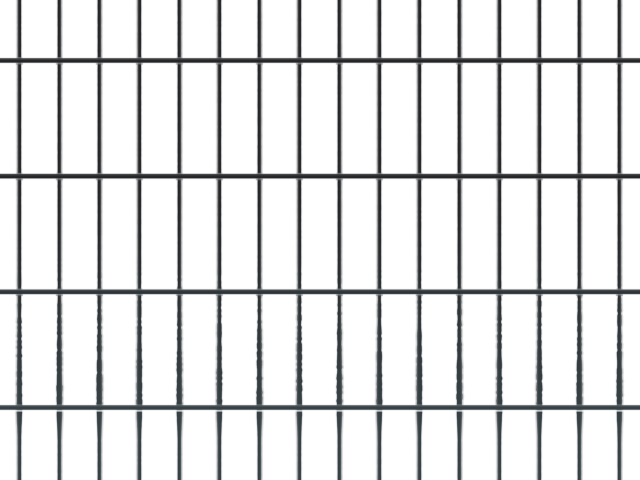
Reproduce this pattern procedurally as a Shadertoy shader.

```glsl
// Welded wire mesh on white: thin upright wires behind four cross wires.
// Both sets come from one repeated distance; soft rims, weld beads, flared
// lower wires and noisy edges are layered on top. Units: canvas height = 1.

const float COLUMNS = 16.0;
const float ROW_PITCH = 0.241;
const float FIRST_ROW = 0.151;
const float UPRIGHT_HALF = 0.0037;
const float CROSS_HALF = 0.0046;
const float SOFTNESS = 0.0017;

const vec3 PAPER = vec3(1.0);
const vec3 RIM_GREY = vec3(0.76, 0.77, 0.77);
const vec3 BEAD_GREY = vec3(0.46, 0.47, 0.48);
const vec3 STEEL_DARK = vec3(0.15, 0.15, 0.16);
const vec3 STEEL_BLUE = vec3(0.21, 0.25, 0.27);
const vec3 STEEL_SHEEN = vec3(0.38, 0.39, 0.40);

float hash(vec2 p) {
    return fract(sin(dot(p, vec2(127.1, 311.7))) * 43758.5453);
}

// Smooth noise along a line; the seed separates the lines.
float lineNoise(float t, float seed) {
    float i = floor(t);
    float f = fract(t);
    f = f * f * (3.0 - 2.0 * f);
    return mix(hash(vec2(i, seed)), hash(vec2(i + 1.0, seed)), f);
}

// Signed offset from the nearest repeat centre.
float repeatOffset(float x, float pitch, float centre) {
    return (fract((x - centre) / pitch + 0.5) - 0.5) * pitch;
}

float band(float offset, float halfWidth, float blur) {
    return 1.0 - smoothstep(halfWidth - blur, halfWidth + blur, abs(offset));
}

float bump(float offset, float radius) {
    return exp(-offset * offset / (radius * radius));
}

// Widening of the uprights around the lowest cross wire.
float lowerFlare(float y) {
    return smoothstep(0.08, FIRST_ROW, y)
         * (1.0 - smoothstep(FIRST_ROW, FIRST_ROW + ROW_PITCH, y));
}

// Flecked wear, strongest in the span above the lowest cross wire.
float wearAmount(float y) {
    return 0.15 + 0.85 * smoothstep(0.12, 0.18, y)
                       * (1.0 - smoothstep(0.34, 0.46, y));
}

vec3 drawUpright(vec3 base, float dx, float y, float column, float blur) {
    float side = hash(vec2(column, 3.0)) < 0.5 ? -1.0 : 1.0;
    float flecks = lineNoise(y * 170.0, column + 20.0) - 0.5;
    float halfWidth = UPRIGHT_HALF + 0.0021 * lowerFlare(y)
                    + 0.0016 * flecks * wearAmount(y);

    // Pale rim, heavier on one side of each wire.
    float rim = 0.35 * band(dx, halfWidth + 0.0022, blur)
              + 0.50 * band(dx - side * 0.0024, halfWidth + 0.0012, blur);
    vec3 color = mix(base, RIM_GREY, min(rim, 1.0));

    // Steel core with a narrow sheen towards the rim.
    vec3 steel = mix(STEEL_BLUE, STEEL_DARK, smoothstep(0.1, 0.6, y));
    float sheen = bump(dx - side * halfWidth * 0.75, 0.0016);
    sheen *= 0.55 + 0.6 * flecks * wearAmount(y);
    steel = mix(steel, STEEL_SHEEN, clamp(sheen, 0.0, 1.0));
    return mix(color, steel, band(dx, halfWidth, blur));
}

// Small grey fillets where the wires meet, fuller below the cross wire.
vec3 drawBead(vec3 base, float dx, float dy, float blur) {
    float below = band(dy + 0.0062, 0.0024, blur) * band(dx, 0.0074, blur);
    float above = band(dy - 0.0058, 0.0014, blur) * band(dx, 0.0062, blur);
    return mix(base, BEAD_GREY, max(0.55 * below, 0.40 * above));
}

vec3 drawCross(vec3 base, float dy, float y, float blur) {
    vec3 color = mix(base, RIM_GREY, 0.45 * band(dy, CROSS_HALF + 0.0016, blur));
    vec3 steel = mix(STEEL_BLUE, STEEL_DARK, smoothstep(0.15, 0.65, y));
    steel = mix(steel, STEEL_SHEEN, 0.4 * bump(dy - 0.0028, 0.0016));
    return mix(color, steel, band(dy, CROSS_HALF, blur));
}

void mainImage(out vec4 fragColor, in vec2 fragCoord) {
    vec2 p = fragCoord / iResolution.y;
    float blur = max(SOFTNESS, 0.65 / iResolution.y);

    float columnPitch = iResolution.x / iResolution.y / COLUMNS;
    float column = floor(p.x / columnPitch);
    float dx = repeatOffset(p.x, columnPitch, 0.485 * columnPitch);
    float dy = repeatOffset(p.y, ROW_PITCH, FIRST_ROW);

    vec3 color = drawUpright(PAPER, dx, p.y, column, blur);

    // Bright slit just under the lowest cross wire; beads at the others.
    float lowest = 1.0 - step(FIRST_ROW + 0.5 * ROW_PITCH, p.y);
    color = mix(color, PAPER, 0.75 * lowest * band(dy + 0.0068, 0.0018, blur));
    color = mix(drawBead(color, dx, dy, blur), color, lowest);

    color = drawCross(color, dy, p.y, blur);
    fragColor = vec4(color, 1.0);
}
```
